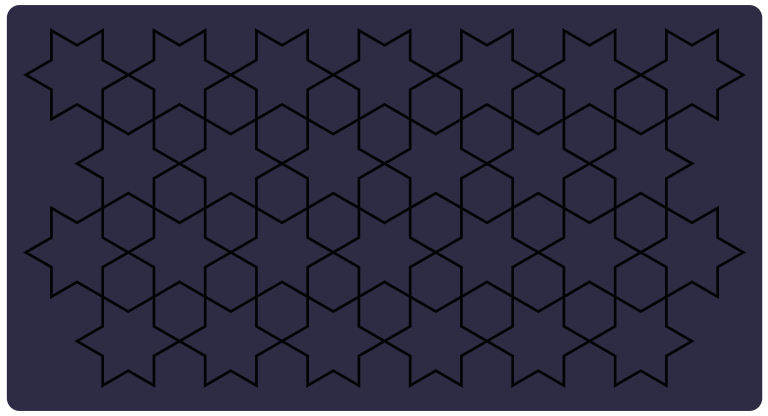
Reproduce this pattern procedurally as a WebGL 1 fragment shader.

```glsl
precision highp float;

uniform vec2 u_resolution;

// Lengths are in star spacings
#define CANVAS_WIDTH 7.493
#define CENTER vec2(0.5007, 0.5)
#define ROWS 4
#define LONG_ROW 7.0
#define LINE_WIDTH 0.0262
#define PANEL_HALF vec2(3.685, 1.98)
#define PANEL_RADIUS 0.125
#define PAPER_COLOR vec3(1.0)
#define PANEL_COLOR vec3(0.175, 0.172, 0.267)
#define LINE_COLOR vec3(0.008)

const float ROW_STEP = 0.866025;

// Triangle with one corner pointing right, circumradius 0.5
float triangleDistance(vec2 p) {
  return max(0.5 * p.x + ROW_STEP * abs(p.y), -p.x) - 0.25;
}

// Union of two opposed triangles, with sharp mitred corners
float hexagramDistance(vec2 p) {
  return min(triangleDistance(p), triangleDistance(-p));
}

float roundedBoxDistance(vec2 p, vec2 halfSize, float radius) {
  vec2 q = abs(p) - halfSize + radius;
  return length(max(q, 0.0)) + min(max(q.x, q.y), 0.0) - radius;
}

// Outlines of the staggered rows; every second row is one star shorter
float starOutlines(vec2 p) {
  float nearest = 1e3;
  for (int i = 0; i < ROWS; i++) {
    float row = float(i);
    float count = LONG_ROW - mod(row, 2.0);
    float column = clamp(floor(p.x + 0.5 * count), 0.0, count - 1.0);
    vec2 center = vec2(column - 0.5 * (count - 1.0),
                       (0.5 * float(ROWS - 1) - row) * ROW_STEP);
    nearest = min(nearest, abs(hexagramDistance(p - center)));
  }
  return nearest - 0.5 * LINE_WIDTH;
}

float coverage(float distance, float pixel) {
  return clamp(0.5 - distance / pixel, 0.0, 1.0);
}

void main() {
  float pixel = CANVAS_WIDTH / u_resolution.x;
  vec2 p = (gl_FragCoord.xy - CENTER * u_resolution) * pixel;

  float panel = roundedBoxDistance(p, PANEL_HALF, PANEL_RADIUS);
  vec3 color = mix(PAPER_COLOR, PANEL_COLOR, coverage(panel, pixel));
  color = mix(color, LINE_COLOR, coverage(starOutlines(p), pixel));

  gl_FragColor = vec4(color, 1.0);
}
```
